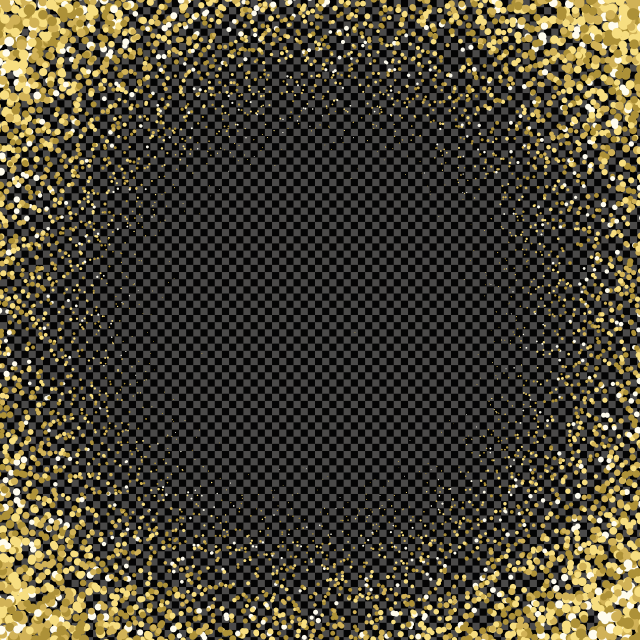
This background is drawn by a WebGL 1 fragment shader. Its source:

```glsl
precision highp float;
// Gold confetti vignette over a dark checkerboard.
// Layers of jittered cells each hold one round flake; flakes grow and
// crowd together with distance from the centre, leaving the middle clear.

uniform vec2 u_resolution;

const float CHECKS = 89.4;      // checker squares across the canvas
const float FLAKE_CELLS = 60.0; // flake cells across the canvas
const int LAYERS = 4;

const vec3 BLACK = vec3(0.015);
const vec3 GREY = vec3(0.295, 0.29, 0.285);
const vec3 DARK_GOLD = vec3(0.68, 0.57, 0.22);
const vec3 GOLD = vec3(0.82, 0.70, 0.34);
const vec3 PALE_GOLD = vec3(0.97, 0.87, 0.50);
const vec3 IVORY = vec3(1.0, 0.99, 0.93);

// Three random values from a cell and a seed.
vec3 hash3(vec2 cell, float seed) {
  vec3 p = fract(vec3(cell, seed + cell.x) * vec3(0.1031, 0.1030, 0.0973));
  p += dot(p, p.yxz + 33.33);
  return fract((p.xxy + p.yzz) * p.zyx);
}

// Smoothed square wave of +1 and -1 that flips at whole numbers.
vec2 squareWave(vec2 x, float blur) {
  vec2 ramp = abs(mod(x + 0.5, 2.0) - 1.0) - 0.5;
  return clamp(2.0 * ramp / blur, -1.0, 1.0);
}

vec3 checkerboard(vec2 uv, float pixel) {
  vec2 wave = squareWave(vec2(uv.x, 1.0 - uv.y) * CHECKS, pixel * CHECKS);
  return mix(GREY, BLACK, 0.5 + 0.5 * wave.x * wave.y);
}

vec3 flakeColor(float pick) {
  vec3 color = mix(DARK_GOLD, GOLD, step(0.29, pick));
  color = mix(color, PALE_GOLD, step(0.57, pick));
  return mix(color, IVORY, step(0.87, pick));
}

// Flake radius at a given distance from the centre.
float flakeRadius(float dist) {
  float growth = clamp((dist - 0.27) / 0.44, 0.0, 1.0);
  return 0.0005 + 0.0088 * pow(growth, 1.2);
}

// Chance that a cell holds a flake at a given distance from the centre.
float flakeChance(float dist) {
  return 0.46 * smoothstep(0.22, 0.37, dist)
       + 0.38 * smoothstep(0.46, 0.68, dist);
}

// Paints one layer of flakes over the base colour.
vec3 addFlakes(vec3 base, vec2 uv, float seed, float pixel) {
  vec2 shift = hash3(vec2(seed, 7.0), seed).xy;
  vec2 home = floor(uv * FLAKE_CELLS + shift);
  for (int y = -1; y <= 1; y++) {
    for (int x = -1; x <= 1; x++) {
      vec2 cell = home + vec2(float(x), float(y));
      vec3 place = hash3(cell + 11.0, seed);
      vec3 look = hash3(cell + 173.0, seed + 41.0);
      vec2 center = (cell + place.xy - shift) / FLAKE_CELLS;
      float dist = length(center - 0.5);
      float radius = flakeRadius(dist) * mix(0.72, 1.1, look.x);
      float edge = (radius - length(uv - center)) / pixel + 0.5;
      float present = step(place.z, flakeChance(dist));
      base = mix(base, flakeColor(look.y), present * clamp(edge, 0.0, 1.0));
    }
  }
  return base;
}

void main() {
  float pixel = 1.0 / min(u_resolution.x, u_resolution.y);
  vec2 uv = (gl_FragCoord.xy - 0.5 * u_resolution) * pixel + 0.5;

  vec3 color = checkerboard(uv, pixel);
  for (int i = 0; i < LAYERS; i++) {
    color = addFlakes(color, uv, 3.0 + 17.0 * float(i), pixel);
  }
  gl_FragColor = vec4(color, 1.0);
}
```
